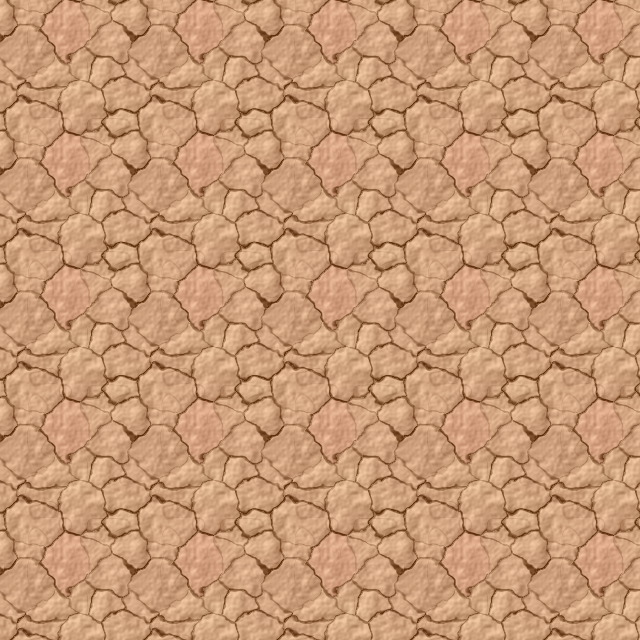
This texture is drawn by a WebGL 2 fragment shader. Its source:

```glsl
#version 300 es
precision highp float;
// Sun-baked cracked clay: one seamless tile of irregular plates, repeated 4.8 times each way.
// Plates are cells of a weighted, wrapped Voronoi diagram with noise-bent borders;
// cracks, lit rims and an embossed grain set a tone between crack brown and pale clay.
uniform vec2 u_resolution;
out vec4 fragColor;

const float REPEATS = 4.8;
const vec2 TILE_OFFSET = vec2(-1.6);
const vec2 LIGHT = vec2(-0.75, -0.66);   // tile space, y points down
const vec3 CRACK_BROWN = vec3(0.42, 0.24, 0.10);
const vec3 PALE_CLAY = vec3(0.89, 0.73, 0.58);
const vec3 ROSE_SHIFT = vec3(0.015, -0.025, -0.005);
const int PLATES = 16;
const int SPLIT_PLATES = 6;   // the first six form pairs parted by faint cracks only

// Plate centre (xy) and reach (z) within the unit tile.
const vec3 plates[PLATES] = vec3[](
  vec3(0.88, 0.63, 0.20), vec3(0.10, 0.57, 0.12),
  vec3(0.62, 0.78, 0.21), vec3(0.76, 0.97, 0.15),
  vec3(0.675, 0.35, 0.20), vec3(0.63, 0.555, 0.13),
  vec3(0.03, 0.22, 0.18), vec3(0.31, 0.315, 0.125),
  vec3(0.335, 0.12, 0.15), vec3(0.745, 0.13, 0.13),
  vec3(0.39, 0.545, 0.14), vec3(0.24, 0.71, 0.15),
  vec3(0.20, 0.95, 0.12), vec3(0.15, 0.43, 0.09),
  vec3(0.43, 0.95, 0.08), vec3(0.05, 0.91, 0.09));

float hash(vec2 p) {
  vec3 q = fract(p.xyx * 0.1031);
  q += dot(q, q.yzx + 33.33);
  return fract((q.x + q.y) * q.z);
}

// Value noise that wraps after the given number of cells.
float noise(vec2 p, float period) {
  vec2 cell = floor(p), f = fract(p);
  f = f * f * (3.0 - 2.0 * f);
  vec2 lo = mod(cell, period), hi = mod(cell + 1.0, period);
  return mix(mix(hash(lo), hash(vec2(hi.x, lo.y)), f.x),
             mix(hash(vec2(lo.x, hi.y)), hash(hi), f.x), f.y);
}

vec2 warp(vec2 p, float period) {
  vec2 q = p * period;
  return vec2(noise(q, period), noise(q + vec2(3.37, 5.71), period)) - 0.5;
}

// Slope of the noise toward the light.
float emboss(vec2 p, float period) {
  vec2 q = p * period, reach = 0.4 * LIGHT;
  return noise(q - reach, period) - noise(q + reach, period);
}

// Vector from p to the nearest wrapped copy of a plate centre.
vec2 toPlate(vec2 p, int i) {
  vec2 d = plates[i].xy - p;
  return d - round(d);
}

float power(vec2 d, int i) {
  return dot(d, d) - plates[i].z * plates[i].z;
}

// Finds the plate and its closest neighbour; returns outward border normal and distance.
vec3 findBorder(vec2 p, out int plate, out int neighbour) {
  float best = 1e3;
  for (int i = 0; i < PLATES; i++) {
    float value = power(toPlate(p, i), i);
    if (value < best) { best = value; plate = i; }
  }
  vec2 own = toPlate(p, plate);
  vec3 border = vec3(0.0, 0.0, 1e3);
  neighbour = plate;
  for (int i = 0; i < PLATES; i++) {
    if (i == plate) continue;
    vec2 other = toPlate(p, i);
    float gap = length(other - own);
    float dist = (power(other, i) - best) / (2.0 * gap);
    if (dist < border.z) { border = vec3((other - own) / gap, dist); neighbour = i; }
  }
  return border;
}

// Crack depth shared by both sides of a border.
float crackStrength(int a, int b, vec2 p) {
  bool faint = max(a, b) < SPLIT_PLATES && a / 2 == b / 2;
  float depth = mix(0.5, 1.0, hash(vec2(min(a, b), max(a, b)) + 7.0));
  return (faint ? 0.28 : depth) * mix(0.55, 1.2, noise(p * 6.0, 6.0));
}

// Thin broken creases along the middle level of the noise.
float creases(vec2 p) {
  float line = abs(noise(p * 9.0, 9.0) - 0.5);
  return (1.0 - smoothstep(0.0, 0.05, line)) * smoothstep(0.4, 0.8, noise(p * 5.0 + 0.5, 5.0));
}

void main() {
  float side = min(u_resolution.x, u_resolution.y);
  vec2 uv = gl_FragCoord.xy / side;
  vec2 p = vec2(uv.x, 1.0 - uv.y) * REPEATS + TILE_OFFSET;
  float pixel = REPEATS / side;

  // Plates with ragged borders
  vec2 bent = p + 0.055 * warp(p, 8.0) + 0.035 * warp(p, 19.0) + 0.012 * warp(p, 41.0);
  int plate, neighbour;
  vec3 border = findBorder(bent, plate, neighbour);
  float strength = crackStrength(plate, neighbour, p);

  // Dark crack core and a rim lit from the upper left
  float width = mix(0.003, 0.012, strength);
  float core = strength * (1.0 - smoothstep(0.3 * width, width + pixel, border.z));
  float rim = strength * dot(border.xy, LIGHT) * exp(-border.z / 0.025);

  // Clay surface
  float grain = 0.20 * emboss(p, 11.0) + 0.22 * emboss(p, 24.0) + 0.20 * emboss(p, 47.0);
  float mottle = 0.12 * (noise(p * 13.0, 13.0) - 0.5);
  float shade = 0.08 * (hash(vec2(plate, 3)) - 0.5);
  float tone = 0.83 + grain + mottle + shade - 0.14 * creases(p) + 0.30 * rim - 0.85 * core;

  vec3 color = mix(CRACK_BROWN, PALE_CLAY, clamp(tone, -0.12, 1.1));
  float rose = plate == 0 ? 1.0 : 0.5 * noise(p * 3.0, 3.0);
  fragColor = vec4(color + ROSE_SHIFT * rose * (1.0 - core), 1.0);
}
```
